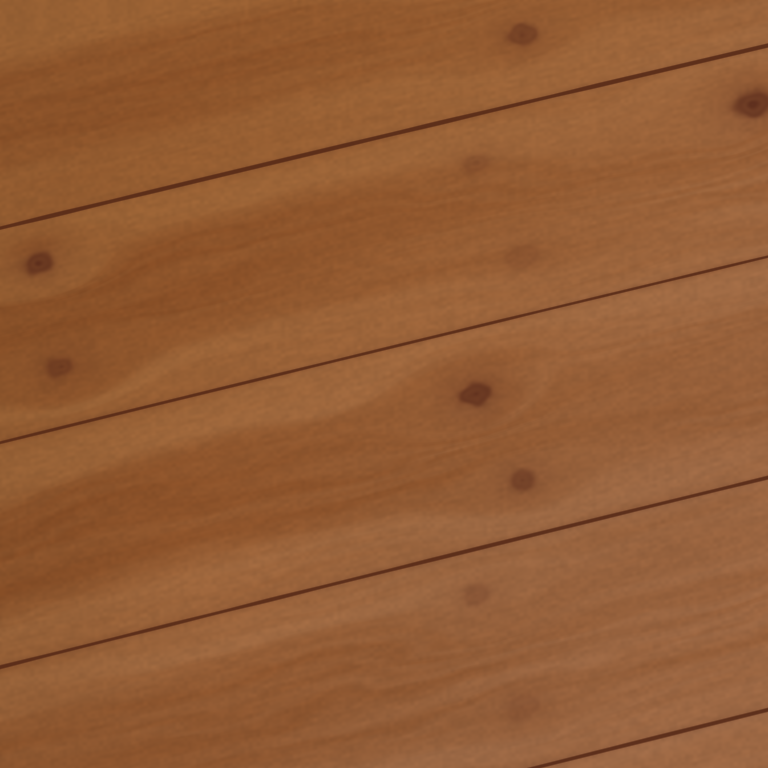
Write a Shadertoy shader that draws this texture.

```glsl
const vec3 HONEY = vec3(0.605, 0.385, 0.205);
const vec3 ROSY = vec3(0.630, 0.425, 0.285);
const vec3 HEARTWOOD = vec3(0.515, 0.288, 0.135);
const vec3 KNOT = vec3(0.330, 0.150, 0.095);
const vec3 SEAM = vec3(0.330, 0.155, 0.085);
const float BOARD_WIDTH = 0.295;

float hash(vec2 p) {
    return fract(sin(dot(p, vec2(127.1, 311.7))) * 43758.5453);
}

float noise(vec2 p) {
    vec2 i = floor(p), f = fract(p);
    f = f * f * (3.0 - 2.0 * f);
    return mix(mix(hash(i), hash(i + vec2(1, 0)), f.x),
               mix(hash(i + vec2(0, 1)), hash(i + vec2(1, 1)), f.x), f.y);
}

float fbm(vec2 p) {
    float sum = 0.0, amp = 0.5;
    for (int i = 0; i < 4; i++) {
        sum += amp * noise(p);
        p = p * 2.03 + 7.1;
        amp *= 0.5;
    }
    return sum;
}

// Slanted board coordinate: whole numbers fall on the seams
float boardCoord(vec2 uv) {
    float v = uv.y - uv.x * (0.253 - 0.016 * uv.y) + 0.176;
    return min(v * (3.17 + 0.277 * v), 3.9);
}

// Whorls of paired branches on one board: x = core, y = halo, z = grain bend
vec3 knots(float along, float across, float board) {
    vec3 sum = vec3(0.0);
    for (int i = 0; i < 6; i++) {
        float whorl = float(i / 2), branch = float(i % 2);
        vec2 seed = vec2(board * 3.0 + whorl, branch + 5.0);
        float isStrong = 1.0 - mod(board + whorl, 2.0);
        float strength = mix(0.35 * whorl * (2.0 - whorl), clamp(board, 0.0, 1.0), isStrong);
        strength *= mix(0.72, 1.0, branch);

        // Offset from the knot, in canvas units along and across the grain
        float x = 0.05 + whorl * (0.675 - 0.105 * whorl) + (1.0 - branch) * 0.03 * (whorl + 1.0);
        float y = 0.31 + 0.43 * branch + 0.12 * (hash(seed) - 0.5);
        vec2 d = vec2(along - x, (across - y) * BOARD_WIDTH);
        d.x += 0.24 * d.y;

        float radius = 0.012 + 0.007 * hash(seed + 9.0) + 0.004 * whorl;
        float wobble = 0.35 * (noise(d * 70.0 + seed * 13.0) - 0.5);
        float r = length(d * vec2(0.85, 1.05)) / radius + wobble;
        float rings = 0.84 + 0.16 * cos(r * 9.0);
        sum.x += strength * rings * (1.0 - smoothstep(0.35, 1.25, r));
        sum.y += strength * exp(-0.28 * r * r);
        sum.z += strength * d.y * exp(-dot(d * vec2(9.0, 16.0), d * vec2(9.0, 16.0)));
    }
    return sum;
}

// Amount of dark heartwood: a broad middle band with fine streaks
float heartwood(float along, float across, float board) {
    float seed = board * 17.3;
    float warp = fbm(vec2(along * 3.0 + seed, across * 3.0)) - 0.47;
    float f = across + 0.22 * warp;
    float band = smoothstep(0.16, 0.36, f) * (1.0 - smoothstep(0.68, 0.82, f));
    float fade = mix(1.0, 0.38, smoothstep(0.15, 0.85, along));
    float streak = fbm(vec2(along * 2.2 + seed, f * 13.0 + seed)) - 0.47;
    float ring = sin(70.0 * (f + 0.25 * warp)) * smoothstep(0.4, 0.65, noise(vec2(along * 4.0, f * 5.0 + seed)));
    float amount = 0.10 + band * fade * (0.45 + 0.2 * hash(vec2(board, 3.0)));
    return amount + 0.55 * streak + 0.07 * band * ring;
}

// Dark joint with a soft shadow; each has its own width
float seam(float coord, float along, float pixel) {
    float id = floor(coord + 0.5);
    float d = abs(coord - id) * BOARD_WIDTH;
    float width = 0.0014 + 0.0010 * hash(vec2(id, 21.0));
    width *= 0.8 + 0.4 * noise(vec2(along * 14.0, id * 5.0));
    float line = 1.0 - smoothstep(width - pixel, width + pixel + 0.0012, d);
    return max(0.88 * line, 0.28 * exp(-d / 0.004));
}

void mainImage(out vec4 fragColor, in vec2 fragCoord) {
    vec2 uv = fragCoord / iResolution.xy;
    float coord = boardCoord(uv);
    float board = floor(coord), across = fract(coord);

    // Wood, with the grain flowing around the knots
    vec3 knot = knots(uv.x, across, board);
    float grain = across - 1.8 * knot.z / BOARD_WIDTH;
    vec3 sapwood = mix(HONEY, ROSY, smoothstep(-0.7, 0.8, uv.x - uv.y));
    vec3 color = mix(sapwood, HEARTWOOD, clamp(heartwood(uv.x, grain, board), 0.0, 1.0));

    // Pores, mottling and slow changes of tone
    color *= 1.0 + 0.05 * (noise(vec2(uv.x * 75.0, coord * 60.0)) - 0.5);
    color *= 1.0 + 0.05 * (noise(uv * 190.0) - 0.5);
    color *= 1.0 + 0.06 * (noise(uv * 3.5 + 4.0) - 0.5);

    // Knots and joints
    color = mix(color, KNOT, min(0.22 * knot.y + 0.62 * knot.x, 0.85));
    color = mix(color, SEAM, seam(coord, uv.x, 0.7 / iResolution.y));
    fragColor = vec4(color, 1.0);
}
```
